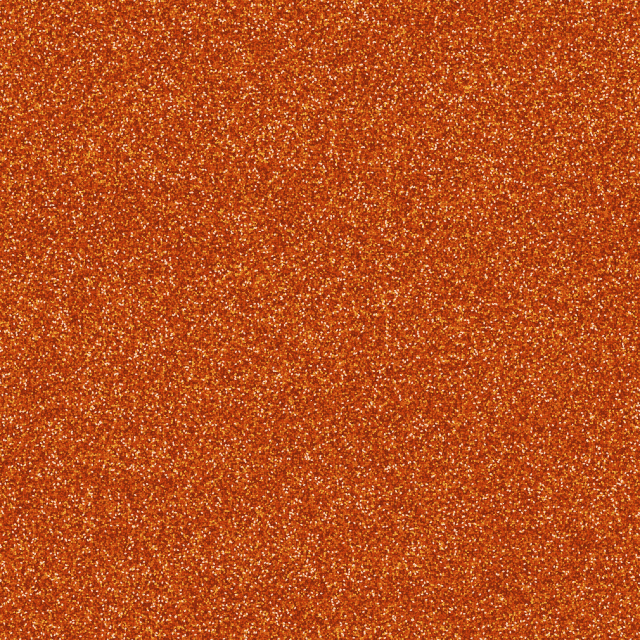
This texture is drawn by a WebGL 2 fragment shader. Its source:

```glsl
#version 300 es
precision highp float;

#define GRAINS 370.0          // fine grains across the canvas
#define GLINTS 250.0          // cells that may hold a bright flake
#define GLINT_CHANCE 0.10
#define GLINT_RADIUS 0.40
#define RIM_SHADE 0.76        // brightness in the gaps between grains
#define STREAK_SCALE vec2(5.0, 22.0)
#define STREAK_AMOUNT 0.10
#define DARK   vec3(0.56, 0.17, 0.055)
#define RED    vec3(0.74, 0.24, 0.06)
#define ORANGE vec3(0.82, 0.38, 0.10)
#define GOLD   vec3(0.91, 0.61, 0.20)
#define PALE   vec3(0.97, 0.82, 0.69)

uniform vec2 u_resolution;
out vec4 fragColor;

// Three random values in 0..1 for an integer cell
vec3 hash3(vec2 cell) {
    uvec3 v = uvec3(ivec3(ivec2(cell) + 4096, 17));
    v = v * 1664525u + 1013904223u;
    v.x += v.y * v.z; v.y += v.z * v.x; v.z += v.x * v.y;
    v ^= v >> 16u;
    v.x += v.y * v.z; v.y += v.z * v.x; v.z += v.x * v.y;
    return vec3(v >> 8u) / 16777216.0;
}

float valueNoise(vec2 p) {
    vec2 cell = floor(p), f = fract(p);
    f = f * f * (3.0 - 2.0 * f);
    float bottom = mix(hash3(cell).x, hash3(cell + vec2(1, 0)).x, f.x);
    float top = mix(hash3(cell + vec2(0, 1)).x, hash3(cell + vec2(1, 1)).x, f.x);
    return mix(bottom, top, f.y);
}

// Faint, mostly horizontal drifts of lighter and darker grains
float streaks(vec2 uv) {
    vec2 p = vec2(uv.x, uv.y - 0.08 * uv.x) * STREAK_SCALE;
    return 0.6 * valueNoise(p) + 0.4 * valueNoise(p * 2.3 + 31.0) - 0.5;
}

// Pick a grain colour by its share of the surface
vec3 grainColor(float tone) {
    vec3 color = mix(DARK, RED, smoothstep(0.20, 0.36, tone));
    color = mix(color, ORANGE, smoothstep(0.58, 0.74, tone));
    return mix(color, GOLD, smoothstep(0.88, 0.93, tone));
}

// Nearest scattered grain, shaded towards its rim
vec3 grains(vec2 uv, float drift) {
    vec2 p = uv * GRAINS, base = floor(p);
    float nearest = 9.0, tone = 0.0;
    for (int y = -1; y <= 1; y++) {
        for (int x = -1; x <= 1; x++) {
            vec2 cell = base + vec2(x, y);
            vec3 rnd = hash3(cell);
            float d = length(cell + 0.1 + 0.8 * rnd.xy - p);
            if (d < nearest) {
                nearest = d;
                tone = rnd.z;
            }
        }
    }
    float rim = smoothstep(0.25, 0.85, nearest);
    return grainColor(tone + drift) * mix(1.07, RIM_SHADE, rim);
}

// Coverage by sparse, slightly elongated bright flakes
float glints(vec2 uv, float drift) {
    vec2 p = uv * GLINTS, base = floor(p);
    float chance = GLINT_CHANCE * (1.0 + 4.0 * drift);
    float cover = 0.0;
    for (int y = -1; y <= 1; y++) {
        for (int x = -1; x <= 1; x++) {
            vec2 cell = base + vec2(x, y);
            vec3 rnd = hash3(cell + 900.0);
            if (rnd.z > chance) continue;
            float angle = 3.1416 * rnd.z / chance;
            vec2 axis = vec2(cos(angle), sin(angle));
            vec2 q = p - cell - rnd.xy;
            float d = length(vec2(0.8 * dot(q, axis), 1.2 * dot(q, vec2(-axis.y, axis.x))));
            cover = max(cover, 1.0 - smoothstep(0.7, 1.3, d / GLINT_RADIUS));
        }
    }
    return cover;
}

void main() {
    float unit = min(u_resolution.x, u_resolution.y);
    float drift = STREAK_AMOUNT * streaks(gl_FragCoord.xy / unit);

    // Average a 2 x 2 grid of samples to smooth the grain edges
    vec3 sum = vec3(0.0);
    for (int i = 0; i < 4; i++) {
        vec2 offset = 0.5 * vec2(i % 2, i / 2) - 0.25;
        vec2 uv = (gl_FragCoord.xy + offset) / unit;
        sum += mix(grains(uv, drift), PALE, glints(uv, drift));
    }
    fragColor = vec4(sum / 4.0, 1.0);
}
```
